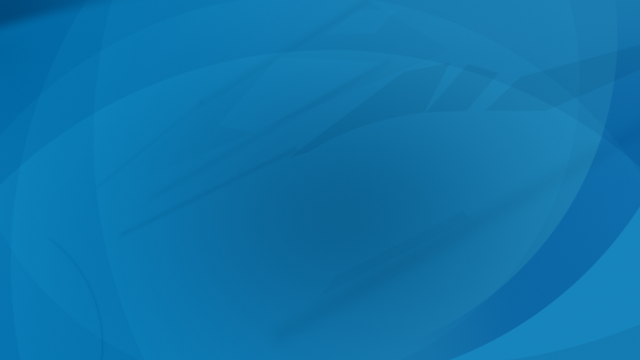
This background is drawn by a Shadertoy shader. Its source:

```glsl
// Calm blue backdrop: large translucent discs with glowing rims overlap on a
// soft gradient, behind the faint silhouette of a streamlined vehicle.
// Discs are circle distances; panes and seams are quad and segment distances.

#define LEFT_BLUE   vec3(0.010, 0.425, 0.665)
#define RIGHT_BLUE  vec3(0.090, 0.460, 0.670)
#define CORE_BLUE   vec3(0.040, 0.375, 0.565)
#define CORNER_BLUE vec3(0.005, 0.290, 0.490)
#define EDGE_BLUE   vec3(0.035, 0.385, 0.640)
#define BAND_BLUE   vec3(0.090, 0.520, 0.740)
#define RIM_TINT    vec3(0.025, 0.055, 0.045)
#define SHADE_TINT  vec3(0.025, 0.060, 0.075)
#define GRAIN       0.004

float pixelSize() { return 1.0 / iResolution.y; }

// Coverage of a shape whose signed distance is d
float fill(float d) { return smoothstep(pixelSize(), -pixelSize(), d); }

float circle(vec2 p, vec2 c, float r) { return length(p - c) - r; }

// Disc that is brightest just inside its rim and fades inward
float rimDisc(vec2 p, vec2 c, float r, float fade) {
    float d = circle(p, c, r);
    return fill(d) * exp(min(d, 0.0) / fade);
}

// Signed distance to the line a-b, positive on its left
float side(vec2 p, vec2 a, vec2 b) {
    vec2 e = normalize(b - a);
    return e.x * (p.y - a.y) - e.y * (p.x - a.x);
}

// Convex quad, corners in clockwise order
float quad(vec2 p, vec2 a, vec2 b, vec2 c, vec2 d) {
    return max(max(side(p, a, b), side(p, b, c)),
               max(side(p, c, d), side(p, d, a)));
}

// Soft stroke from a to b
float stroke(vec2 p, vec2 a, vec2 b, float width) {
    vec2 e = b - a, q = p - a;
    float d = length(q - e * clamp(dot(q, e) / dot(e, e), 0.0, 1.0));
    return exp(-d * d / (width * width));
}

float hash(vec2 p) {
    vec3 q = fract(vec3(p.xyx) * 0.1031);
    q += dot(q, q.yzx + 33.33);
    return fract((q.x + q.y) * q.z);
}

// Gradient, dark core and overlapping discs
vec3 backdrop(vec2 p) {
    vec3 col = mix(LEFT_BLUE, RIGHT_BLUE, smoothstep(0.2, 1.4, p.x));
    col += RIM_TINT * 0.4 * smoothstep(0.7, 1.0, p.y) * smoothstep(0.3, 0.8, p.x);
    float outside = 1.0 - fill(circle(p, vec2(0.80, 0.90), 0.915));
    col = mix(col, EDGE_BLUE, outside * smoothstep(1.1, 1.5, p.x)
                              * smoothstep(1.15, 0.45, p.y));
    col += RIM_TINT * (0.35 * rimDisc(p, vec2(0.85, -0.10), 1.115, 0.5)
                     + 0.60 * rimDisc(p, vec2(0.916, -0.445), 1.306, 0.5)
                     + 0.45 * rimDisc(p, vec2(1.40, 0.27), 1.37, 0.35)
                     + 0.40 * rimDisc(p, vec2(1.69, 0.62), 1.43, 0.40)
                     + 0.30 * rimDisc(p, vec2(0.75, 0.78), 0.86, 0.25));
    vec2 q = (p - vec2(0.94, 0.40)) / vec2(0.42, 0.32);
    col = mix(col, CORE_BLUE, 0.85 * exp(-dot(q, q)));

    // Dark upper left corner below a shallow arc
    float arc = p.y - 0.925 - 0.30 * p.x + 0.20 * p.x * p.x;
    float corner = smoothstep(-0.025, 0.025, arc) * smoothstep(0.5, 0.0, p.x);
    col = mix(col, CORNER_BLUE, 0.9 * corner);
    return col - SHADE_TINT * 0.6 * exp(-6.0 * length(p - vec2(0.0, 0.85)));
}

// Faint shading of the vehicle: positive is darker
float vehicle(vec2 p) {
    float body = quad(p, vec2(0.27, 0.45), vec2(0.56, 0.71), vec2(1.02, 1.0), vec2(1.25, 0.86));
    float shade = 0.16 * fill(body) * smoothstep(0.25, 0.65, p.x);
    float panes = fill(quad(p, vec2(0.80, 0.56), vec2(1.12, 0.80), vec2(1.25, 0.826), vec2(1.17, 0.67)));
    panes += fill(quad(p, vec2(1.18, 0.685), vec2(1.30, 0.822), vec2(1.385, 0.797), vec2(1.296, 0.692)));
    panes += fill(quad(p, vec2(1.347, 0.692), vec2(1.447, 0.787), vec2(2.2, 0.99), vec2(1.516, 0.692)));
    float belly = circle(p, vec2(1.25, -0.05), 0.74);
    shade += 0.45 * panes * (1.0 - fill(belly));

    // Windscreen and roof hatch catch light
    shade -= 0.20 * fill(quad(p, vec2(0.606, 0.653), vec2(0.775, 0.843), vec2(1.065, 0.826), vec2(0.706, 0.63)));
    shade -= 0.20 * fill(quad(p, vec2(0.90, 0.905), vec2(1.0, 0.972), vec2(1.10, 0.972), vec2(1.04, 0.907)));

    // Roof, sill and nose seams
    shade += 0.22 * stroke(p, vec2(0.27, 0.48), vec2(0.56, 0.715), 0.006);
    shade += 0.25 * stroke(p, vec2(0.56, 0.715), vec2(1.02, 1.0), 0.010);
    shade += 0.35 * stroke(p, vec2(0.336, 0.347), vec2(0.82, 0.585), 0.007);
    shade += 0.22 * stroke(p, vec2(0.42, 0.45), vec2(1.08, 0.83), 0.010);

    // Lower panel and long shadow beneath
    shade += 0.18 * fill(quad(p, vec2(0.89, 0.178), vec2(0.926, 0.229), vec2(1.285, 0.414), vec2(1.308, 0.394)));
    shade += 0.35 * stroke(p, vec2(0.78, 0.07), vec2(1.80, 0.65), 0.028);
    return shade;
}

void mainImage(out vec4 fragColor, in vec2 fragCoord) {
    vec2 p = fragCoord / iResolution.y;
    p.x += 0.5 * (16.0 / 9.0 - iResolution.x / iResolution.y);
    vec3 col = backdrop(p) - SHADE_TINT * vehicle(p);

    // Fine arc at the lower left
    float thread = exp(-abs(circle(p, vec2(-0.08, 0.044), 0.365)) / 0.0025);
    col -= SHADE_TINT * 0.6 * thread * smoothstep(0.10, 0.16, p.x) * smoothstep(0.36, 0.32, p.y);

    // Bright band sweeping through the lower right corner
    float band = 1.0 - fill(circle(p, vec2(0.865, 1.017), 1.087));
    band *= smoothstep(1.15, 1.25, p.x);
    float under = 1.0 - fill(circle(p, vec2(1.205, 1.486), 1.5));
    col = mix(col, BAND_BLUE - SHADE_TINT * 0.6 * under, band);

    col += GRAIN * (hash(floor(p * 288.0)) - 0.5);
    fragColor = vec4(col, 1.0);
}
```
